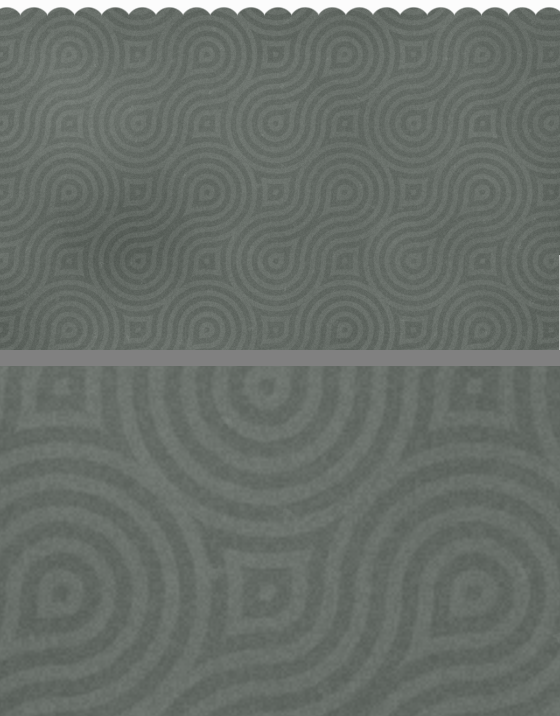
Top, the full canvas; bottom, a detail of the centre.
Write a Shadertoy shader that draws this pattern.

```glsl
// Chalky grey-green panel of concentric rings joined into flowing S-bands.
// Square tiles carry arcs about two opposite corners; every fourth tile is turned.
// Noise adds clouds, grain and scuffs; a row of scallops trims the top.

float hash(vec2 p) {
    vec3 q = fract(vec3(p.xyx) * 0.1031);
    q += dot(q, q.yzx + 33.33);
    return fract((q.x + q.y) * q.z);
}

float noise(vec2 p) {
    vec2 i = floor(p), f = fract(p);
    f = f * f * (3.0 - 2.0 * f);
    return mix(mix(hash(i), hash(i + vec2(1, 0)), f.x),
               mix(hash(i + vec2(0, 1)), hash(i + vec2(1, 1)), f.x), f.y);
}

float fbm(vec2 p) {
    float sum = 0.0, amp = 0.5;
    for (int i = 0; i < 4; i++) {
        sum += amp * noise(p);
        p = p * 2.03 + 7.1;
        amp *= 0.5;
    }
    return sum;
}

// 1 on the light bands, 0 between them; tile corners are ring centres.
float ringBands(vec2 g) {
    vec2 cell = floor(g), f = fract(g);
    vec2 odd = mod(cell, 2.0);
    bool turned = odd.x + odd.y > 1.5;
    bool rising = odd.x + odd.y < 0.5;
    vec2 cornerA = rising ? vec2(0, 0) : vec2(1, 0);
    float d = min(distance(f, cornerA), distance(f, 1.0 - cornerA));
    float level = turned ? 1.0 - d : d;
    return smoothstep(-0.45, 0.6, -cos(6.2831853 * 6.5 * level));
}

// Small scuffs, one in some cells of a coarse grid.
float scuffs(vec2 p) {
    vec2 g = p * 9.0, cell = floor(g);
    vec2 centre = 0.2 + 0.6 * vec2(hash(cell + 3.7), hash(cell + 19.3));
    float spot = 1.0 - smoothstep(0.03, 0.11, distance(fract(g), centre));
    return spot * step(0.55, hash(cell + 41.0)) * smoothstep(0.4, 0.7, noise(p * 210.0));
}

// Soft round light or shade.
float glow(vec2 p, vec2 centre, float radius) {
    vec2 d = (p - centre) / radius;
    return exp(-dot(d, d));
}

void mainImage(out vec4 fragColor, in vec2 fragCoord) {
    vec2 p = fragCoord / iResolution.y;
    float pixel = 1.0 / iResolution.y;

    // Ring pattern, unevenly worn
    float bands = ringBands((p - vec2(0.198, 0.844)) / 0.1967);
    float wear = 0.65 + 0.6 * fbm(p * 8.0 + 5.0);
    vec3 color = vec3(0.374, 0.400, 0.378) + 0.043 * bands * wear;

    // Broad clouds and vignette
    color += 0.07 * (fbm(p * 3.0) - 0.47);
    color += 0.035 * glow(p, vec2(0.2, 0.72), 0.24);
    color -= 0.025 * glow(p, vec2(0.40, 0.32), 0.22);
    color -= 0.015 * smoothstep(0.5, 0.95, abs(p.x - 0.8));

    // Fine grain and scuffs
    float grain = 0.6 * noise(p * 400.0) + 0.4 * noise(p * 190.0 + 31.0);
    color += 0.065 * (grain - 0.5) + 0.035 * scuffs(p);

    // Scalloped top edge
    float x = (fract((p.x - 0.0194) / 0.0775 + 0.5) - 0.5) * 0.0775;
    float scallop = length(vec2(x, p.y - 0.9325)) - 0.0465;
    float above = smoothstep(-pixel, pixel, scallop) * step(0.9325, p.y);

    // Thin light sliver at the lower right
    float sliver = smoothstep(1.597, 1.599, p.x) * step(p.y, 0.27);
    color = mix(color, vec3(0.99), max(above, 0.8 * sliver));

    fragColor = vec4(clamp(color, 0.0, 1.0), 1.0);
}
```
